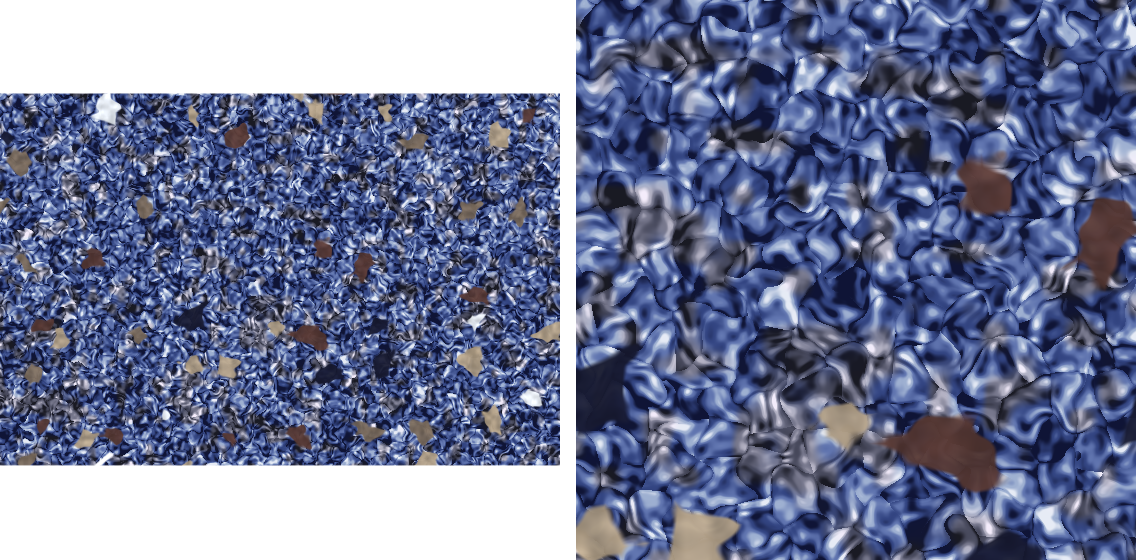
Left, the full canvas; right, a detail of the centre.
Reproduce this texture procedurally as a Shadertoy shader.

```glsl
// A slab of crushed blue glass with tan and brown stone chips between two white bands.
// Rotated noise facets inside Voronoi grains set the tone, and a colour ramp tints it;
// the chips are jittered irregular polygons scattered on a coarser grid.

vec2 hash2(vec2 p) {
    vec3 q = fract(p.xyx * vec3(0.1031, 0.1030, 0.0973));
    q += dot(q, q.yzx + 33.33);
    return fract((q.xx + q.yz) * q.zy);
}

float noise(vec2 p) {
    vec2 i = floor(p), f = fract(p);
    f = f * f * (3.0 - 2.0 * f);
    return mix(mix(hash2(i).x, hash2(i + vec2(1, 0)).x, f.x),
               mix(hash2(i + vec2(0, 1)).x, hash2(i + vec2(1, 1)).x, f.x), f.y);
}

vec2 rotate(vec2 p, float angle) {
    float c = cos(angle), s = sin(angle);
    return vec2(c * p.x - s * p.y, s * p.x + c * p.y);
}

// Nearest grain: its cell, the offset from its centre, and the gap to the next grain
float grainAt(vec2 p, out vec2 cell, out vec2 offset) {
    float nearest = 9.0, second = 9.0;
    for (int y = -1; y <= 1; y++)
    for (int x = -1; x <= 1; x++) {
        vec2 c = floor(p) + vec2(x, y);
        vec2 d = p - c - hash2(c);
        float dist = length(d);
        if (dist < nearest) {
            second = nearest;
            nearest = dist;
            cell = c;
            offset = d;
        } else second = min(second, dist);
    }
    return second - nearest;
}

vec3 glassRamp(float t) {
    vec3 col = mix(vec3(0.06, 0.08, 0.21), vec3(0.20, 0.27, 0.51), smoothstep(0.05, 0.38, t));
    col = mix(col, vec3(0.38, 0.46, 0.69), smoothstep(0.36, 0.66, t));
    col = mix(col, vec3(0.62, 0.69, 0.82), smoothstep(0.64, 0.86, t));
    return mix(col, vec3(0.90, 0.92, 0.96), smoothstep(0.88, 1.10, t));
}

vec3 crushedGlass(vec2 uv) {
    vec2 cell, offset;
    vec2 warp = vec2(noise(uv * 70.0), noise(uv * 70.0 + 31.0)) - 0.5;
    float gap = grainAt(uv * 46.0 + warp * 0.7, cell, offset);
    vec2 id = hash2(cell + 57.0);
    vec2 facetPos = rotate(offset, id.x * 6.283) * vec2(2.4, 5.0) + id * 90.0;
    float tone = 0.51 + 0.34 * (id.y - 0.5) + 0.9 * (noise(facetPos) - 0.5)
               + 0.65 * (noise(uv * 150.0 + 9.0) - 0.5);
    tone -= 0.2 * (1.0 - smoothstep(0.0, 0.22, gap));
    vec3 col = glassRamp(tone);

    // Some patches are greyer, a few are faintly warm
    float luma = dot(col, vec3(0.3, 0.59, 0.11));
    float grey = smoothstep(0.5, 0.85, noise(uv * 60.0 + 140.0));
    return mix(col, luma * vec3(1.04, 0.99, 1.06) + 0.02, 0.75 * grey);
}

vec3 chipColour(float kind) {
    vec3 col = vec3(0.69, 0.62, 0.52);
    col = mix(col, vec3(0.47, 0.41, 0.35), step(0.32, kind));
    col = mix(col, vec3(0.34, 0.22, 0.20), step(0.60, kind));
    col = mix(col, vec3(0.09, 0.10, 0.19), step(0.82, kind));
    return mix(col, vec3(0.93, 0.95, 0.97), step(0.93, kind));
}

// Distance to a rough five-sided chip
float chipShape(vec2 p, vec2 seed, float radius) {
    float d = -1.0;
    for (int i = 0; i < 5; i++) {
        float k = float(i);
        vec2 h = hash2(seed + k * 7.3);
        float angle = 1.257 * k + h.x * 0.9 + seed.x;
        d = max(d, dot(p, vec2(cos(angle), sin(angle))) - radius * (0.55 + 0.6 * h.y));
    }
    return d;
}

vec3 addChips(vec3 col, vec2 uv) {
    vec2 p = uv * 11.0;
    float rough = noise(uv * 85.0 + 20.0) - 0.5;
    for (int y = -1; y <= 1; y++)
    for (int x = -1; x <= 1; x++) {
        vec2 c = floor(p) + vec2(x, y);
        vec2 pick = hash2(c + 203.0);
        vec2 look = hash2(c + 411.0);
        vec2 d = p - c - 0.1 - 0.8 * hash2(c + 71.0);
        d = rotate(d, look.y * 6.283) * vec2(0.85, 1.2);
        float dist = chipShape(d, c + 5.0, mix(0.13, 0.25, look.x)) + 0.12 * rough;
        float cover = (1.0 - smoothstep(-0.025, 0.025, dist)) * step(pick.x, 0.62);
        float shade = 0.86 + 0.28 * noise(uv * 110.0 + c);
        col = mix(col, chipColour(pick.y) * shade, 0.94 * cover);
    }
    return col;
}

void mainImage(out vec4 fragColor, in vec2 fragCoord) {
    vec2 uv = fragCoord / iResolution.xy;
    vec3 col = addChips(crushedGlass(uv), uv);

    // White bands above and below, with a small slanted nick in the lower edge
    float slab = smoothstep(0.167, 0.171, uv.y) * (1.0 - smoothstep(0.831, 0.835, uv.y));
    vec2 nick = abs(rotate(uv - vec2(0.185, 0.178), -0.7)) - vec2(0.018, 0.004);
    slab *= smoothstep(-0.002, 0.002, max(nick.x, nick.y));
    fragColor = vec4(mix(vec3(1.0), clamp(col, 0.0, 1.0), slab), 1.0);
}
```
